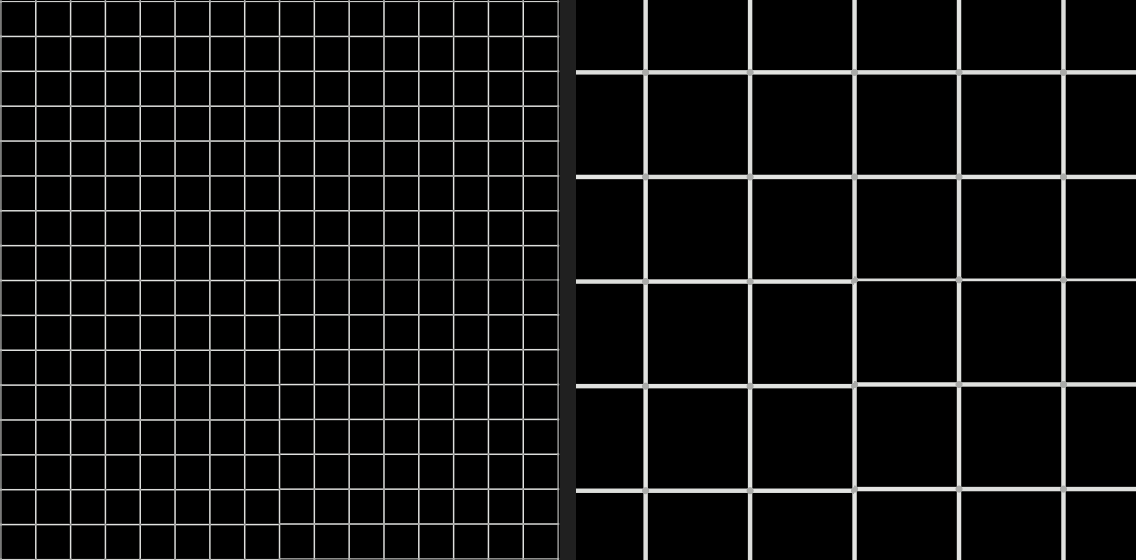
Left: the whole. Right: its middle third, enlarged.
Reproduce this pattern procedurally as a Shadertoy shader.

```glsl
// Thin pale grid of 16 by 16 black squares, with a slight slip in its lower right quarter.

float hash(vec2 p) {
    return fract(sin(dot(p, vec2(127.1, 311.7))) * 43758.5453);
}

// Share of a pixel covered by a line of the given half width, d away
float lineCoverage(float d, float halfWidth, float pixel) {
    float overlap = min(d + 0.5 * pixel, halfWidth) - max(d - 0.5 * pixel, -halfWidth);
    return clamp(overlap / pixel, 0.0, 1.0);
}

void mainImage(out vec4 fragColor, in vec2 fragCoord) {
    vec2 uv = fragCoord / iResolution.xy;
    float pixel = 1.0 / min(iResolution.x, iResolution.y);
    vec2 origin = vec2(0.0017, 0.001);
    vec2 pitch = vec2(0.06218, 0.06226);

    // Nearest line in each direction
    vec2 index = clamp(round((uv - origin) / pitch), 0.0, 16.0);
    vec2 center = origin + index * pitch;

    // Lower right rows sit a hair higher
    bool slipped = uv.x > 0.4991 && index.y < 8.5;
    if (slipped) center.y += 0.001;
    vec2 d = abs(uv - center);

    // Finer lines at the border and along the top of the slipped quarter
    vec2 halfWidth = vec2(0.00132);
    if (index.x < 0.5 || index.x > 15.5) halfWidth.x = 0.0009;
    if (index.y < 0.5 || index.y > 15.5) halfWidth.y = 0.0009;
    if (slipped && index.y > 7.5) halfWidth.y = 0.0008;

    vec2 ink = vec2(lineCoverage(d.x, halfWidth.x, pixel),
                    lineCoverage(d.y, halfWidth.y, pixel));

    // Trim the line ends to the outer frame
    vec2 low = origin - 0.0013;
    vec2 high = origin + 16.0 * pitch + 0.0013;
    vec2 inside = smoothstep(low - pixel, low, uv) * (1.0 - smoothstep(high, high + pixel, uv));
    ink *= inside.yx;

    // Faint change of brightness from one segment to the next
    vec2 cell = floor((uv - origin) / pitch);
    vec2 tone = 0.86 + 0.04 * vec2(hash(vec2(index.x, cell.y)),
                                   hash(vec2(cell.x, index.y) + 40.0));
    float shade = max(ink.x * tone.x, ink.y * tone.y);

    // Small grey knots at the crossings
    float knot = 1.0 - smoothstep(-0.5 * pixel, 0.5 * pixel, length(d) - 0.0021);
    shade = mix(shade, 0.67, knot * inside.x * inside.y);

    fragColor = vec4(shade * vec3(0.995, 1.0, 0.99), 1.0);
}
```
